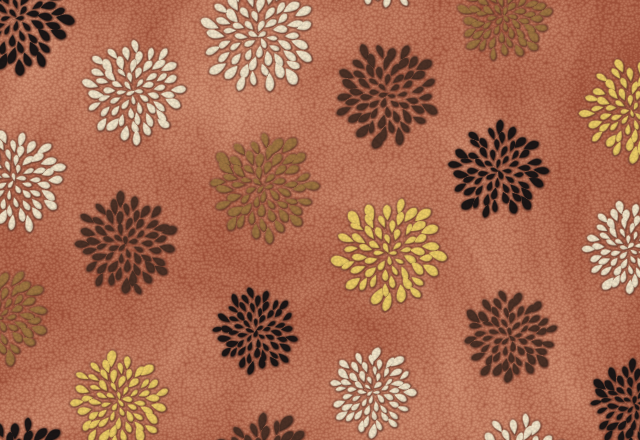
This pattern is drawn by a Shadertoy shader. Its source:

```glsl
// Hand-tufted terracotta rug with scattered dahlia blossoms in five yarn colours.
// Blossoms sit on a jittered, staggered lattice; each is a golden-angle spiral of
// petals with carved grooves. Layered sines mottle the pile, cells give its grain.

#define SPACING vec2(0.284, 0.34)     // blossom lattice, in canvas heights
#define LATTICE_ORIGIN vec2(0.01, 0.26)
#define JITTER vec2(0.06, 0.05)
#define RADIUS_MIN 0.100
#define RADIUS_MAX 0.139
#define PETALS 60
#define GROOVE_WIDTH 0.006
#define MOTTLE 0.85
#define GRAIN 1.7
#define GRAIN_SCALE vec2(140.0, 160.0)

const vec3 PILE_DARK  = vec3(0.685, 0.395, 0.295);
const vec3 PILE_LIGHT = vec3(0.765, 0.495, 0.385);
const vec3 CARVED     = vec3(0.41, 0.22, 0.165);
const vec3 CREAM  = vec3(0.90, 0.85, 0.75);
const vec3 YELLOW = vec3(0.88, 0.76, 0.38);
const vec3 OLIVE  = vec3(0.59, 0.43, 0.24);
const vec3 BROWN  = vec3(0.28, 0.18, 0.14);
const vec3 BLACK  = vec3(0.10, 0.08, 0.08);
const vec3 YARNS[9] = vec3[9](OLIVE, CREAM, BLACK, CREAM, YELLOW, BROWN, CREAM, BROWN, BLACK);

vec2 hash2(vec2 c) {
    vec3 h = fract(c.xyx * vec3(0.1031, 0.1030, 0.0973));
    h += dot(h, h.yzx + 33.33);
    return fract((h.xx + h.yz) * h.zy);
}

// Distance to the nearest random cell centre
float cellular(vec2 p) {
    vec2 cell = floor(p);
    float nearest = 2.0;
    for (int j = -1; j <= 1; j++)
        for (int i = -1; i <= 1; i++) {
            vec2 c = cell + vec2(i, j);
            nearest = min(nearest, length(c + hash2(c) - p));
        }
    return nearest;
}

// Soft blotches from warped, rotated sine layers
float mottle(vec2 p) {
    float sum = 0.0, amp = 0.55;
    p *= vec2(2.6, 2.0);
    for (int i = 0; i < 6; i++) {
        p = mat2(1.36, 1.02, -1.02, 1.36) * p + 1.3;
        p += 0.6 * sin(p.yx * 0.7 + 2.1);
        sum += amp * sin(p.x) * cos(p.y);
        amp *= 0.75;
    }
    return sum;
}

// Blossom around the origin: x = signed distance, y = shaded side (0..1)
vec2 blossom(vec2 q, float radius, vec2 seed) {
    vec2 best = vec2(1.0, 0.0);
    float spin = 6.283 * hash2(seed + 5.0).x;
    for (int n = 0; n < PETALS; n++) {
        float t = pow((float(n) + 0.5) / float(PETALS), 0.58);
        vec2 h = hash2(seed * 7.0 + vec2(n, 3 * n));
        float angle = 2.39996 * float(n) + spin + 0.14 * (h.x - 0.5);
        vec2 dir = vec2(cos(angle), sin(angle));
        float len = radius * (0.068 + 0.075 * t) * (0.85 + 0.3 * h.y);
        vec2 offset = q - dir * radius * 0.87 * t;

        // Leaf shape, wider at its outer end and slightly tilted
        vec2 u = vec2(dot(offset, dir), dot(offset, vec2(-dir.y, dir.x))) / len;
        u.y += 0.5 * (h.y - 0.5) * u.x;
        float width = (0.42 + 0.14 * h.x) * max(0.35, 1.0 + 0.4 * u.x);
        float v = abs(u.y) / width;
        float f = pow(v, 1.5) + u.x * u.x - 1.0;
        float slope = length(vec2(2.0 * u.x, 1.5 * sqrt(v) / width));
        float d = f / max(slope, 0.5) * len;
        if (d < best.x) {
            float side = dot(offset / (length(offset) + 1e-4), vec2(0.6, -0.8));
            best = vec2(d, 0.5 + 0.5 * side);
        }
    }
    return best;
}

void mainImage(out vec4 fragColor, in vec2 fragCoord) {
    vec2 p = fragCoord / iResolution.y;
    float edge = 0.8 / iResolution.y + 0.0004;

    // Pile: blotches, grain and a slight darkening towards the border
    float grain = 0.45 - cellular(p * GRAIN_SCALE);
    vec2 rim = abs(fragCoord / iResolution.xy - 0.5) * 2.0;
    float tone = 0.5 + MOTTLE * mottle(p) + GRAIN * grain;
    tone -= 0.35 * pow(max(rim.x, rim.y), 12.0);
    vec3 color = mix(PILE_DARK, PILE_LIGHT, clamp(tone, -0.8, 1.7));

    // Nearest petal among the surrounding blossoms
    vec2 petal = vec2(1.0, 0.0);
    vec3 yarn = CREAM;
    float column = floor((p.x - LATTICE_ORIGIN.x) / SPACING.x + 0.5);
    for (int i = -1; i <= 1; i++) {
        float col = column + float(i);
        vec2 origin = LATTICE_ORIGIN - vec2(0.0, 0.5 * SPACING.y * mod(col, 2.0));
        float middle = floor((p.y - origin.y) / SPACING.y + 0.5);
        for (int j = -1; j <= 1; j++) {
            vec2 cell = vec2(col, middle + float(j));
            vec2 q = p - origin - cell * SPACING - (hash2(cell + 11.0) - 0.5) * JITTER;
            float radius = mix(RADIUS_MIN, RADIUS_MAX, hash2(cell + 23.0).y);
            if (length(q) > radius * 1.15) continue;
            vec2 found = blossom(q, radius, cell + 31.0);
            if (found.x < petal.x) {
                petal = found;
                yarn = YARNS[int(mod(4.0 * cell.x + cell.y + 0.5, 9.0))];
            }
        }
    }

    // Carved groove, then the petal yarn with a faint rounded shade
    float groove = 1.0 - smoothstep(0.0, GROOVE_WIDTH, petal.x);
    color = mix(color, CARVED, groove * mix(0.4, 0.95, petal.y));
    yarn *= 1.0 + 0.15 * grain - 0.12 * petal.y * smoothstep(-0.006, 0.0, petal.x);
    color = mix(yarn, color, smoothstep(-edge, edge, petal.x));
    fragColor = vec4(color, 1.0);
}
```
